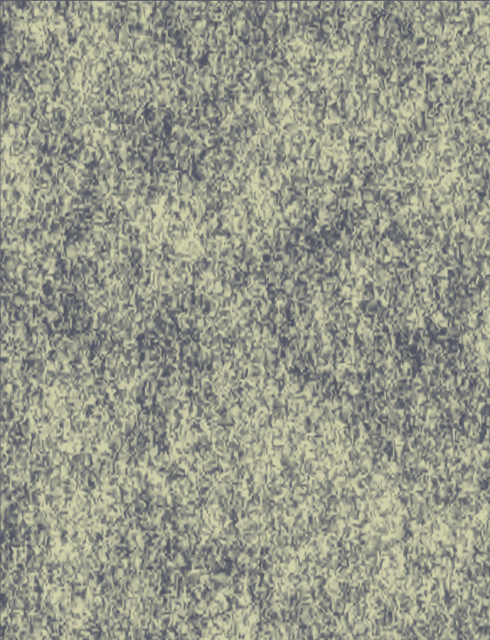
A WebGL 2 fragment shader for this texture:

```glsl
#version 300 es
precision highp float;
// Weathered two-tone paper: cream flecks over slate, with short upright grain.
// Layers of stretched value noise (clouds, streaks, flecks) are summed, then
// pushed through a soft threshold that blends the two inks.
uniform vec2 u_resolution;
out vec4 fragColor;

// Integer hash of a lattice point, 0 to 1
float hash(ivec2 cell, uint seed) {
    uvec2 q = uvec2(cell) * uvec2(1597u, 3571u);
    uint h = (q.x ^ (q.y << 8)) + seed * 7919u;
    h = (h ^ (h >> 16)) * 0x7feb352du;
    h = (h ^ (h >> 15)) * 0x846ca68bu;
    h ^= h >> 16;
    return float(h & 0xffffffu) / 16777215.0;
}

// Smooth value noise centred on zero
float noise(vec2 p, uint seed) {
    ivec2 cell = ivec2(floor(p));
    vec2 f = fract(p);
    f = f * f * (3.0 - 2.0 * f);
    float low = mix(hash(cell, seed), hash(cell + ivec2(1, 0), seed), f.x);
    float high = mix(hash(cell + ivec2(0, 1), seed), hash(cell + ivec2(1, 1), seed), f.x);
    return mix(low, high, f.y) - 0.5;
}

// Broad worn patches, a darker belt and shaded borders
float clouds(vec2 p) {
    vec2 bend = 0.03 * vec2(noise(p * 9.0, 1u), noise(p * 9.0, 2u));
    vec2 q = p + bend;
    float tone = 0.23 * noise(q * vec2(8.0, 6.5), 3u)
               + 0.22 * noise(q * vec2(23.0, 15.0) + 4.3, 4u)
               + 0.14 * noise(q * vec2(55.0, 32.0) + 7.7, 5u);
    float belt = (p.y - 0.56) / 0.13;
    tone -= 0.05 * exp(-belt * belt);
    tone -= 0.08 * exp(-p.x / 0.02) + 0.05 * exp(-(1.0 - p.y) / 0.07);
    return tone;
}

// Upright streaks and small ragged flecks
float grain(vec2 p) {
    vec2 ragged = 0.006 * vec2(noise(p * 95.0, 6u), noise(p * 80.0, 7u));
    vec2 q = p + ragged;
    float streak = noise(q * vec2(125.0, 26.0), 8u);
    float fleck = noise(q * vec2(150.0, 88.0) + 2.6, 9u);
    float speck = noise(q * vec2(285.0, 195.0) + 5.1, 10u);
    return 0.21 * streak + 0.38 * fleck + 0.66 * speck;
}

vec3 paper(vec2 p) {
    float ink = smoothstep(0.0, 1.0, 0.555 + clouds(p) + grain(p));
    return mix(vec3(0.32, 0.335, 0.39), vec3(0.82, 0.82, 0.67), ink);
}

void main() {
    // Average four samples in each pixel to soften the flecks
    vec3 colour = vec3(0.0);
    for (int i = 0; i < 4; i++) {
        vec2 offset = vec2(i % 2, i / 2) * 0.5 - 0.25;
        colour += 0.25 * paper((gl_FragCoord.xy + offset) / u_resolution.y);
    }

    // Thin slate rule along the top, fainter on the left
    vec2 p = gl_FragCoord.xy / u_resolution.y;
    float pixel = 1.0 / u_resolution.y;
    float top = 1.0 - smoothstep(0.0015 - 0.5 * pixel, 0.0015 + 0.5 * pixel, 1.0 - p.y);
    float left = 1.0 - smoothstep(0.001 - 0.5 * pixel, 0.001 + 0.5 * pixel, p.x);
    colour = mix(colour, vec3(0.34, 0.35, 0.4), max(0.85 * top, 0.6 * left));
    fragColor = vec4(colour, 1.0);
}
```
